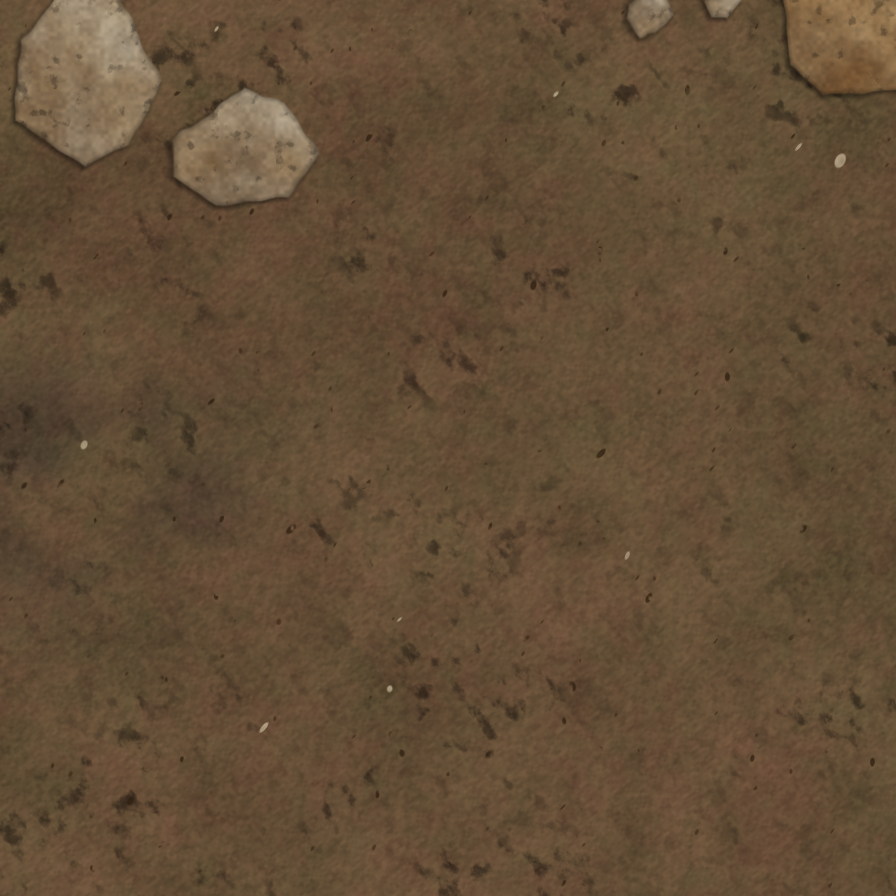
A Shadertoy shader for this texture:

```glsl
// Damp brown soil with dark pits, pale grit and a few angular stones along the top.

float hash(vec2 p) {
    vec3 q = fract(vec3(p.xyx) * 0.1031);
    q += dot(q, q.yzx + 33.33);
    return fract((q.x + q.y) * q.z);
}

float noise(vec2 p) {
    vec2 i = floor(p), f = fract(p);
    f = f * f * (3.0 - 2.0 * f);
    return mix(mix(hash(i), hash(i + vec2(1, 0)), f.x),
               mix(hash(i + vec2(0, 1)), hash(i + vec2(1, 1)), f.x), f.y);
}

float fbm(vec2 p) {
    float sum = 0.0, gain = 0.5;
    for (int i = 0; i < 5; i++) {
        sum += gain * noise(p);
        p = mat2(1.6, 1.2, -1.2, 1.6) * p + 17.3;
        gain *= 0.5;
    }
    return sum / 0.97;
}

// Soft tilted ovals, at most one per grid cell
float scatter(vec2 p, float cells, float chance, float size, float seed) {
    vec2 id = floor(p * cells) + seed;
    vec2 jitter = 0.3 + 0.4 * vec2(hash(id + 3.1), hash(id + 7.7));
    vec2 q = (fract(p * cells) - jitter) / cells;
    q.x -= q.y * (hash(id + 5.3) - 0.2);
    q.x *= 1.2 + 0.8 * hash(id + 9.2);
    float radius = size * (0.45 + 0.55 * hash(id + 12.4));
    float mask = 1.0 - smoothstep(-0.0015, 0.0015, length(q) - radius);
    return mask * step(hash(id), chance);
}

// Irregular polygon: x is the edge distance, y the light on its facets
vec2 stone(vec2 p, vec2 radius, float seed) {
    vec2 q = p / radius;
    vec2 crest = 0.7 * vec2(hash(vec2(seed, 1)), hash(vec2(seed, 2))) - 0.35;
    vec2 inner = clamp(q, -1.5, 1.5) - crest;
    float edge = -9.0, light = 0.0, total = 0.0;
    for (int i = 0; i < 7; i++) {
        vec2 id = vec2(seed, float(i) + 4.0);
        float angle = 6.2832 * (float(i) + 0.7 * hash(id)) / 7.0;
        vec2 normal = vec2(cos(angle), sin(angle));
        edge = max(edge, dot(q, normal) - 0.78 - 0.22 * hash(id + 20.0));
        float weight = exp(12.0 * dot(inner, normal));
        light += weight * (dot(normal, vec2(0.35, 0.6)) + 0.5 * hash(id + 40.0) - 0.25);
        total += weight;
    }
    return vec2(edge * min(radius.x, radius.y), light / total);
}

vec3 soil(vec2 uv) {
    float broad = fbm(uv * 4.0 + 2.0) - 0.5;
    float clumps = fbm(uv * 17.0 + 9.0) - 0.5;
    vec2 slant = mat2(0.8, -0.6, 0.6, 0.8) * uv;
    float grain = noise(slant * vec2(140, 220)) + noise(slant * vec2(260, 330)) - 1.0;
    float tone = 0.66 + 0.75 * broad + 0.85 * clumps + 0.5 * grain;
    vec3 color = mix(vec3(0.32, 0.25, 0.17), vec3(0.42, 0.33, 0.23), tone);

    // Reddish and olive drifts
    float hue = 0.7 * fbm(uv * 8.0 + 31.0) + 0.8 * fbm(uv * 48.0 + 5.0) - 0.72;
    color += hue * vec3(0.045, -0.02, 0.01);

    // Cool damp stain at the left
    float stain = 1.0 - smoothstep(0.0, 0.38, length((uv - vec2(0.08, 0.46)) * vec2(1.0, 1.5)));
    stain *= smoothstep(0.25, 0.7, fbm(uv * 9.0 + 50.0));
    color = mix(color, color * vec3(0.74, 0.77, 0.84), stain);

    // Clustered crumbs and small sharp pits
    float cluster = smoothstep(0.48, 0.68, fbm(uv * 10.0 + 70.0));
    float crumbs = smoothstep(0.55, 0.8, fbm(slant * vec2(66, 50) + 13.0));
    color *= 1.0 - 0.42 * crumbs * (0.25 + 0.75 * cluster);
    float pits = scatter(uv, 23.0, 0.1, 0.0055, 11.0);
    pits = max(pits, 0.7 * scatter(uv, 47.0, 0.08, 0.0035, 83.0));
    pits *= smoothstep(0.2, 0.6, noise(uv * 190.0));
    return mix(color, vec3(0.18, 0.12, 0.06), 0.75 * pits);
}

void mainImage(out vec4 fragColor, in vec2 fragCoord) {
    vec2 uv = fragCoord / iResolution.y;
    vec3 color = soil(uv);

    // Pale grit
    float grit = max(scatter(uv, 8.0, 0.06, 0.011, 29.0), scatter(uv, 15.0, 0.02, 0.005, 61.0));
    color = mix(color, vec3(0.66, 0.59, 0.48) + 0.12 * (noise(uv * 150.0) - 0.5), grit);

    // Stones: centre and half size
    vec4 stones[5] = vec4[5](
        vec4(0.098, 0.915, 0.083, 0.097), vec4(0.275, 0.832, 0.086, 0.063),
        vec4(0.724, 0.987, 0.025, 0.030), vec4(0.805, 1.005, 0.025, 0.024),
        vec4(0.955, 0.970, 0.080, 0.088));
    vec2 rough = 0.006 * vec2(noise(uv * 55.0), noise(uv * 55.0 + 30.0)) - 0.003;
    for (int i = 0; i < 5; i++) {
        float seed = float(i) * 7.0 + 3.0;
        vec2 p = uv - stones[i].xy + rough;
        float shade = stone(p + vec2(0.003, 0.003), stones[i].zw, seed).x;
        color *= 1.0 - 0.4 * (1.0 - smoothstep(-0.003, 0.005, shade));

        vec2 body = stone(p, stones[i].zw, seed);
        float mottle = fbm(uv * 50.0 + seed) - 0.5;
        vec3 rock = mix(vec3(0.53, 0.43, 0.31), vec3(0.66, 0.58, 0.46), 0.5 + 0.8 * body.y + 1.2 * mottle);
        rock = mix(rock, vec3(dot(rock, vec3(0.34))), 0.3 * noise(uv * 22.0 + seed));
        rock *= 1.0 + 0.16 * (noise(uv * 210.0) - 0.5);
        rock *= i == 4 ? vec3(0.92, 0.83, 0.7) : vec3(1);
        rock *= 1.0 - 0.22 * smoothstep(-0.006, 0.0, body.x);
        rock *= 1.0 - 0.25 * smoothstep(0.62, 0.8, fbm(uv * 80.0 + 4.0));
        color = mix(color, rock, 1.0 - smoothstep(-0.0015, 0.0015, body.x));
    }
    fragColor = vec4(color, 1.0);
}
```
